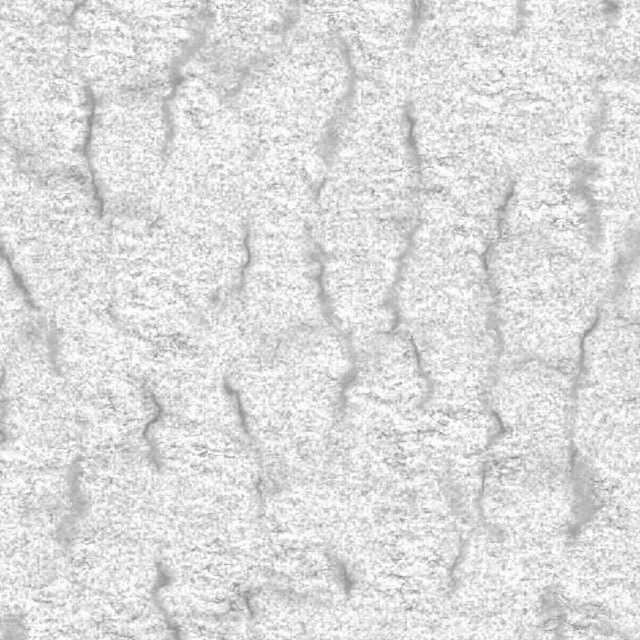
Reproduce this texture map procedurally as a WebGL 2 fragment shader.

```glsl
#version 300 es
precision highp float;
// Pale, cavity-shaded tree bark: tall warped Voronoi plates leave soft grey
// furrows, stretched noise contours make scaly cross cracks with bright lips,
// and fine value noise covers the plates with a pitted grain.

uniform vec2 u_resolution;
out vec4 fragColor;

float hash(vec2 p) {
    vec3 q = fract(p.xyx * vec3(0.1031, 0.1030, 0.0973));
    q += dot(q, q.yzx + 33.33);
    return fract((q.x + q.y) * q.z);
}

vec2 hash2(vec2 p) {
    return vec2(hash(p), hash(p + 71.7));
}

float noise(vec2 p) {
    vec2 i = floor(p), f = fract(p);
    f = f * f * (3.0 - 2.0 * f);
    float low = mix(hash(i), hash(i + vec2(1, 0)), f.x);
    float high = mix(hash(i + vec2(0, 1)), hash(i + vec2(1, 1)), f.x);
    return mix(low, high, f.y);
}

float fbm(vec2 p) {
    float sum = 0.0, weight = 0.52;
    for (int i = 0; i < 4; i++) {
        sum += weight * noise(p);
        p = p * 2.03 + 17.3;
        weight *= 0.5;
    }
    return sum;
}

// x: distance to the nearest plate border, y: how upright that border is
vec2 plateBorder(vec2 p) {
    vec2 cell = floor(p), nearest = vec2(0);
    float best = 9.0;
    for (int y = -1; y <= 1; y++)
    for (int x = -1; x <= 1; x++) {
        vec2 c = cell + vec2(x, y);
        vec2 r = c + 0.1 + 0.8 * hash2(c) - p;
        if (dot(r, r) < best) { best = dot(r, r); nearest = r; }
    }
    vec2 border = vec2(9.0, 0.0);
    for (int y = -2; y <= 2; y++)
    for (int x = -2; x <= 2; x++) {
        vec2 c = cell + vec2(x, y);
        vec2 r = c + 0.1 + 0.8 * hash2(c) - p;
        vec2 gap = r - nearest;
        if (dot(gap, gap) < 0.0001) continue;
        vec2 n = normalize(gap);
        float d = dot(0.5 * (r + nearest), n);
        if (d < border.x) border = vec2(d, abs(n.x));
    }
    return border;
}

// Thin line along the middle contour of a noise field
float contour(float n, float width) {
    return 1.0 - smoothstep(0.0, width, abs(n - 0.5));
}

void main() {
    vec2 uv = gl_FragCoord.xy / u_resolution;

    // Bend the bark at a broad and a ragged scale
    vec2 bend = vec2(fbm(uv * 6.0), fbm(uv * 6.0 + 40.0)) - 0.5;
    vec2 ragged = vec2(fbm(uv * 30.0 + 9.0), fbm(uv * 30.0 + 63.0)) - 0.5;
    vec2 p = uv + 0.07 * bend + 0.05 * ragged;

    // Broken, mostly upright furrows with a dark crevice and a pale lip
    vec2 border = plateBorder(p * vec2(7.5, 4.5) + 3.0);
    float opened = smoothstep(0.34, 0.62, fbm(uv * vec2(11.0, 9.0) + 21.0));
    opened *= mix(0.4, 1.0, smoothstep(0.3, 0.8, border.y));
    float furrow = opened * exp(-pow(border.x / 0.1, 2.0));
    float crevice = opened * (1.0 - smoothstep(0.0, 0.06, border.x));
    crevice *= smoothstep(0.4, 0.7, noise(uv * vec2(24.0, 20.0) + 5.0));
    float lip = opened * exp(-pow((border.x - 0.19) / 0.025, 2.0));

    // Scaly cross cracks, gathered in patches
    vec2 q = uv + 0.02 * bend + 0.022 * ragged;
    float scaly = smoothstep(0.36, 0.58, fbm(uv * vec2(9.0, 7.0) + 80.0));
    vec2 scaleAt = q * vec2(25.0, 62.0);
    float scales = fbm(scaleAt);
    float relief = scales - fbm(scaleAt + vec2(0.07, 0.28));
    float crack = contour(fbm(q * vec2(20.0, 54.0) + 33.0), 0.045);
    crack *= smoothstep(0.4, 0.6, noise(uv * vec2(32.0, 46.0)));
    float rim = contour(scales, 0.04) * smoothstep(0.3, 0.6, noise(uv * 27.0 + 50.0));

    // Fine pitted grain, smoothed out inside the furrows
    float grain = noise(uv * 235.0) + noise(uv * 400.0 + 11.0) - 1.0;
    float pit = smoothstep(0.66, 0.95, noise(uv * vec2(150.0, 190.0) + 31.0));
    float broad = fbm(uv * vec2(13.0, 10.0) + 55.0) - 0.5;
    float plate = 1.0 - 0.75 * furrow;

    float shade = 0.896 + 0.06 * broad;
    shade += plate * (0.19 * grain - 0.1 * pit + (0.2 + 0.32 * scaly) * relief);
    shade += plate * (0.09 * rim - 0.17 * crack * mix(0.35, 1.0, scaly));
    shade += 0.06 * lip - 0.17 * furrow - 0.13 * crevice;
    fragColor = vec4(vec3(clamp(shade, 0.4, 0.985)), 1.0);
}
```
